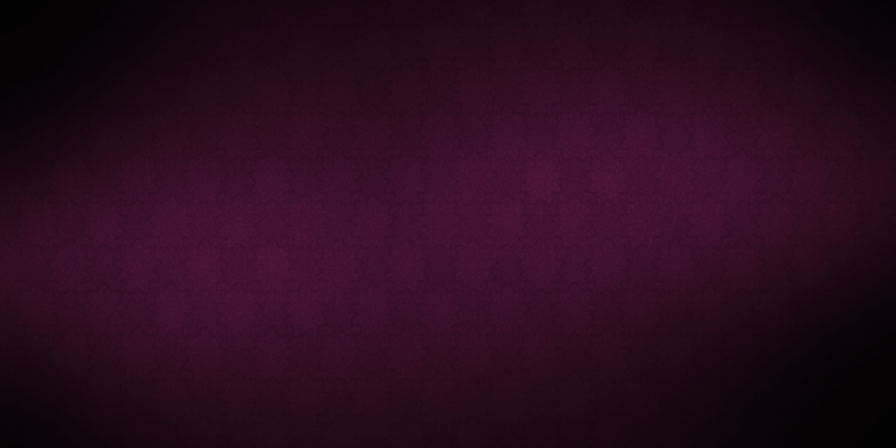
This background is drawn by a Shadertoy shader. Its source:

```glsl
// Dark plum damask wallpaper lit by a soft slanted band, with worn mottling and fine grain.

const vec3 PLUM = vec3(0.262, 0.068, 0.187);
const vec3 SHADE = vec3(0.012, 0.006, 0.009);
const vec2 TILE = vec2(0.150, 0.198);         // damask repeat, in canvas heights
const vec2 TILE_ORIGIN = vec2(0.907, 0.602);

vec2 hash2(vec2 p) {
    vec3 q = fract(vec3(p.xyx) * vec3(0.1031, 0.1030, 0.0973));
    q += dot(q, q.yzx + 33.33);
    return fract((q.xx + q.yz) * q.zy);
}

// Distance to the nearest scattered point.
float cellular(vec2 p) {
    vec2 cell = floor(p), f = fract(p);
    float nearest = 2.0;
    for (int y = -1; y <= 1; y++)
    for (int x = -1; x <= 1; x++) {
        vec2 o = vec2(x, y);
        nearest = min(nearest, length(o + hash2(cell + o) - f));
    }
    return nearest;
}

// Layered, rotated sines for cloudy stains.
float stains(vec2 p) {
    float sum = 0.0, amp = 0.5;
    for (int i = 0; i < 5; i++) {
        sum += amp * sin(p.x + 1.3 * sin(p.y)) * cos(p.y + 0.7);
        p = mat2(1.3, 1.1, -1.1, 1.3) * p + 1.9;
        amp *= 0.62;
    }
    return sum;
}

// Soft filled shape from a signed distance.
float fill(float d, float soft) {
    return 1.0 - smoothstep(-soft, soft, d);
}

// One mirrored blossom: a fan of petals, a dark outline, a heart and a stem.
float blossom(vec2 p, float soft) {
    p.x = abs(p.x);
    float angle = atan(p.x, p.y), radius = length(p);
    float rim = 0.043 + 0.007 * cos(angle * 9.0) + 0.006 * cos(angle * 2.0);
    float petals = fill(radius - rim, soft);
    float veins = 0.5 + 0.5 * cos(angle * 18.0 + radius * 60.0);
    float outline = fill(abs(radius - rim - 0.008) - 0.003, soft);
    float heart = fill(length(p * vec2(1.5, 1.0)) - 0.014, soft);
    float leaf = fill(abs(length(p - vec2(0.038, -0.058)) - 0.018) - 0.004, soft);
    float stem = fill(max(p.x - 0.004, abs(p.y + 0.068) - 0.025), soft);
    return petals * (0.35 + 0.5 * veins) + 0.4 * heart
         + 0.5 * max(leaf, stem) - 0.9 * outline;
}

// Two interleaved lattices give the half-drop repeat.
float damask(vec2 p, float soft) {
    float sum = 0.0;
    for (int i = 0; i < 2; i++) {
        vec2 q = (p - TILE_ORIGIN) / TILE + 0.5 * float(i);
        sum += blossom((fract(q + 0.5) - 0.5) * TILE, soft);
    }
    return sum;
}

// Elliptical gaussian glow.
float glow(vec2 uv, vec2 centre, vec2 size) {
    vec2 d = (uv - centre) / size;
    return exp(-dot(d, d));
}

// Rising band of light, tall in the middle and pinched at both sides.
float bandLight(vec2 uv) {
    float side = 2.0 * uv.x - 1.0;
    float side2 = side * side;
    float height = uv.y - (0.41 + 0.17 * uv.x);
    float spread = mix(0.56, 0.26, smoothstep(0.0, 1.0, side2));
    float band = exp(-pow(abs(height) / spread, 2.0));
    float fade = 1.0 - side2 * side2 * (side > 0.0 ? 0.42 : 0.26);
    return 0.87 * band * fade;
}

void mainImage(out vec4 fragColor, in vec2 fragCoord) {
    vec2 uv = fragCoord / iResolution.xy;
    vec2 p = fragCoord / iResolution.y;
    float soft = max(0.003, 1.0 / iResolution.y);

    // Broad lighting and dark corners
    float light = bandLight(uv);
    light += 0.15 * glow(uv, vec2(0.29, 0.42), vec2(0.20, 0.22));
    light += 0.17 * glow(uv, vec2(0.66, 0.60), vec2(0.18, 0.20));
    light *= 1.0 - 0.55 * glow(uv, vec2(1.0, 0.12), vec2(0.25, 0.24));
    light *= 1.0 - 0.55 * glow(uv, vec2(0.0, 1.0), vec2(0.22, 0.28));
    light *= 1.0 - 0.12 * glow(uv, vec2(0.43, 0.72), vec2(0.09, 0.30));

    // Faint ornament, wear and grain
    float surface = 1.0 + 0.075 * (damask(p, soft) - 0.2);
    surface += 0.045 * stains(p * 9.0);
    surface += 0.16 * (cellular(p * 150.0) - 0.45);

    fragColor = vec4(SHADE + PLUM * light * surface, 1.0);
}
```
